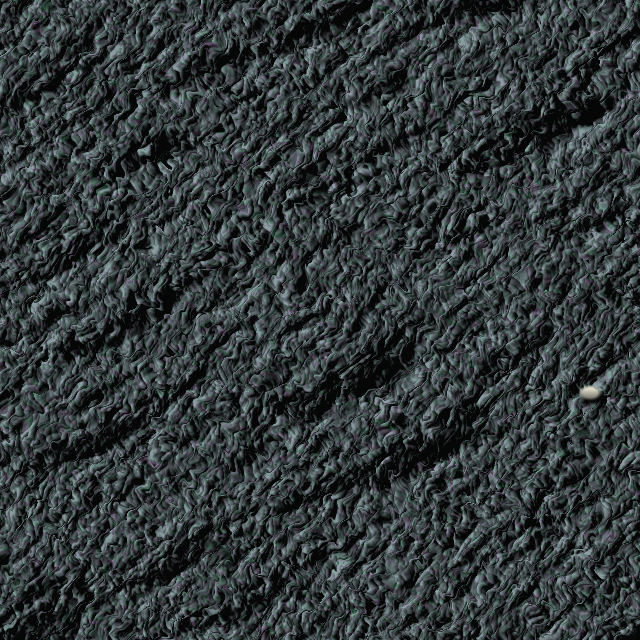
Give the GLSL for this texture, as a WebGL 1 fragment shader.

```glsl
precision highp float;

uniform vec2 u_resolution;

// Cells per canvas: x along the strike, y across it
const vec2 RIDGE_CELLS = vec2(4.6, 13.0);
const vec2 LEDGE_CELLS = vec2(11.0, 29.0);
const vec2 CHUNK_CELLS = vec2(34.0, 52.0);
const vec2 GRAIN_CELLS = vec2(66.0, 88.0);
const vec2 GRIT_CELLS = vec2(118.0, 146.0);

// Strike of each layer, in radians from horizontal
const float RIDGE_ANGLE = 0.42;
const float LEDGE_ANGLE = 0.55;
const float CHUNK_ANGLE = 0.75;
const float GRAIN_ANGLE = 0.95;
const float GRIT_ANGLE = 1.15;

// Contrast of each layer
const float RIDGE_RELIEF = 0.05;
const float LEDGE_RELIEF = 0.12;
const float CHUNK_RELIEF = 0.27;
const float GRAIN_RELIEF = 0.30;
const float GRIT_RELIEF = 0.25;
const float GROOVE_DEPTH = 0.17;
const float CREVICE_DEPTH = 0.09;

const float BASE_TONE = 0.238;
const float TONE_FLOOR = 0.025;
const float TONE_CEILING = 0.62;
const float CELL_SHARPNESS = 11.0;
const float WARP = 0.005;
const float GRAIN_WARP = 0.012;
const vec2 LIGHT = vec2(-0.3, 1.0);

const vec3 ROCK_COLOR = vec3(0.87, 0.99, 1.02);
const vec3 MINERAL_TINT = vec3(0.06, -0.03, 0.04);

const vec2 PEBBLE_CENTER = vec2(0.922, 0.386);
const vec2 PEBBLE_RADIUS = vec2(0.015, 0.010);
const vec2 SHADOW_OFFSET = vec2(0.007, -0.007);
const vec3 PEBBLE_COLOR = vec3(0.93, 0.92, 0.84);

vec2 hash2(vec2 cell) {
  vec2 mixed = vec2(dot(cell, vec2(127.1, 311.7)), dot(cell, vec2(269.5, 183.3)));
  return fract(sin(mixed) * 43758.55);
}

vec2 rotate(vec2 p, float angle) {
  float c = cos(angle);
  float s = sin(angle);
  return vec2(c * p.x + s * p.y, c * p.y - s * p.x);
}

// Lit slope of cellular bumps of uneven size and steepness, blended at borders
float bumpSlope(vec2 p, vec2 cells, float angle, float seed) {
  vec2 q = rotate(p, angle) * cells + seed;
  vec2 cell = floor(q);
  float slope = 0.0;
  float total = 0.0;
  for (int y = -1; y <= 1; y++) {
    for (int x = -1; x <= 1; x++) {
      vec2 neighbor = cell + vec2(float(x), float(y));
      vec2 jitter = hash2(neighbor);
      vec2 offset = q - neighbor - jitter;
      float variety = fract(7.3 * jitter.x + 5.9 * jitter.y);
      float weight = exp(2.0 * variety - CELL_SHARPNESS * dot(offset, offset));
      slope += weight * dot(offset, LIGHT) * (0.55 + 0.9 * variety);
      total += weight;
    }
  }
  return slope / max(total, 1e-6);
}

// Layered sines that make long edges wander
vec2 wander(vec2 p) {
  vec2 w = sin(p.yx * vec2(23.0, 19.0) + 2.0 * sin(p * 11.0));
  w += 0.6 * sin(p.yx * vec2(57.0, 49.0) + 1.7 * sin(p * 37.0) + 1.3);
  w += 0.35 * sin(p.yx * vec2(131.0, 149.0) + 2.0 * sin(p * 83.0) + 4.1);
  return WARP * w;
}

float ellipseMask(vec2 p, vec2 center, vec2 radius, float softness) {
  return 1.0 - smoothstep(1.0 - softness, 1.0 + softness, length((p - center) / radius));
}

void main() {
  vec2 p = gl_FragCoord.xy / u_resolution.y;
  vec2 warped = p + wander(p);

  // Broad relief, which also bends the finer grains
  float chunk = bumpSlope(warped, CHUNK_CELLS, CHUNK_ANGLE, 31.9);
  float patch = bumpSlope(warped, CHUNK_CELLS.yx, -0.4, 71.4);
  vec2 bent = warped + GRAIN_WARP * vec2(patch, chunk);
  float ridge = bumpSlope(warped + 0.4 * (bent - warped), RIDGE_CELLS, RIDGE_ANGLE, 9.4);
  float ledge = bumpSlope(warped + 0.4 * (bent - warped), LEDGE_CELLS, LEDGE_ANGLE, 17.1);

  // Fine relief
  float grain = bumpSlope(bent, GRAIN_CELLS, GRAIN_ANGLE, 57.3);
  float grit = bumpSlope(bent, GRIT_CELLS, GRIT_ANGLE, 83.2);
  float tone = BASE_TONE + RIDGE_RELIEF * ridge + LEDGE_RELIEF * ledge;
  tone += CHUNK_RELIEF * chunk + GRAIN_RELIEF * grain + GRIT_RELIEF * grit;

  // Thin shadowed grooves and short crevices, broken up by the grains
  float breakup = 0.2 * chunk + 0.2 * grain;
  tone -= GROOVE_DEPTH * smoothstep(0.26, 0.5, -ridge - breakup);
  tone -= CREVICE_DEPTH * smoothstep(0.25, 0.5, -ledge - breakup);
  tone = clamp(tone, TONE_FLOOR, TONE_CEILING);

  // Stone colour with faint mineral variation
  float mineral = bumpSlope(bent, GRAIN_CELLS, -GRAIN_ANGLE, 11.6);
  vec3 color = tone * ROCK_COLOR + MINERAL_TINT * mineral * smoothstep(0.0, 0.2, tone);

  // One pale pebble and its shadow
  color *= 1.0 - 0.9 * ellipseMask(p, PEBBLE_CENTER + SHADOW_OFFSET, PEBBLE_RADIUS, 0.4);
  float shine = 0.75 + 0.3 * (p.y - PEBBLE_CENTER.y) / PEBBLE_RADIUS.y;
  color = mix(color, PEBBLE_COLOR * shine, ellipseMask(p, PEBBLE_CENTER, PEBBLE_RADIUS, 0.35));

  gl_FragColor = vec4(color, 1.0);
}
```
